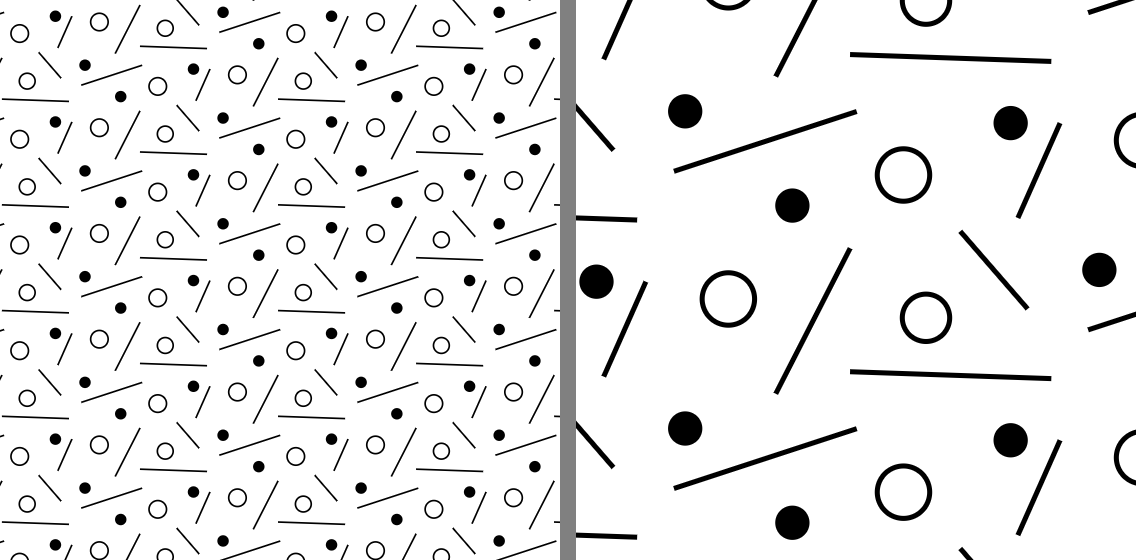
Left, the full canvas; right, a detail of the centre.
Reproduce this pattern procedurally as a Shadertoy shader.

```glsl
// Black dots, open rings and slanted strokes on white, in a half-drop repeat.

// Repeat size and stroke thickness, as fractions of the canvas height
const vec2 TILE = vec2(0.49306, 0.1888);
const float HALF_STROKE = 0.0015;
const vec3 PAPER = vec3(1.0);
const vec3 INK = vec3(0.0);

// Offset from the nearest repeat of a centre
vec2 wrapFrom(vec2 p, vec2 center) {
    vec2 q = p - center;
    return q - TILE * round(q / TILE);
}

float dotDist(vec2 p, vec2 center, float radius) {
    return length(wrapFrom(p, center)) - radius;
}

float ringDist(vec2 p, vec2 center, float radius) {
    return abs(dotDist(p, center, radius)) - HALF_STROKE;
}

// Square-ended stroke from a to b
float strokeDist(vec2 p, vec2 a, vec2 b) {
    vec2 q = wrapFrom(p, 0.5 * (a + b));
    vec2 dir = normalize(b - a);
    vec2 local = vec2(dot(q, dir), dot(q, vec2(-dir.y, dir.x)));
    vec2 e = abs(local) - vec2(0.5 * distance(a, b), HALF_STROKE);
    return length(max(e, 0.0)) + min(max(e.x, e.y), 0.0);
}

float ringsDist(vec2 p) {
    float d = ringDist(p, vec2(0.0352, 0.0599), 0.0156);
    d = min(d, ringDist(p, vec2(0.1775, 0.0393), 0.0156));
    return min(d, ringDist(p, vec2(0.0486, 0.1449), 0.0141));
}

float dotsDist(vec2 p, float radius) {
    float d = dotDist(p, vec2(0.0990, 0.0290), radius);
    d = min(d, dotDist(p, vec2(0.1518, 0.1164), radius));
    return min(d, dotDist(p, vec2(0.2156, 0.1725), radius));
}

float strokesDist(vec2 p) {
    float d = strokeDist(p, vec2(0.1284, 0.0290), vec2(0.1033, 0.0855));
    d = min(d, strokeDist(p, vec2(0.2500, 0.0091), vec2(0.2057, 0.0957)));
    d = min(d, strokeDist(p, vec2(0.0690, 0.0934), vec2(0.1091, 0.1396)));
    d = min(d, strokeDist(p, vec2(0.0034, 0.1770), vec2(0.1232, 0.1811)));
    return min(d, strokeDist(p, vec2(0.1451, 0.1521), vec2(0.2539, 0.1165)));
}

void mainImage(out vec4 fragColor, in vec2 fragCoord) {
    float pixel = 1.0 / iResolution.y;

    // Measure down from the top left corner
    vec2 p = vec2(fragCoord.x, iResolution.y - fragCoord.y) * pixel;

    // Two copies per tile, the second shifted by half a tile both ways
    float d = 1.0;
    for (int i = 0; i < 2; i++) {
        vec2 q = p - 0.5 * TILE * float(i);
        d = min(d, min(ringsDist(q), min(dotsDist(q, 0.0102), strokesDist(q))));
    }

    float coverage = clamp(0.5 - d / pixel, 0.0, 1.0);
    fragColor = vec4(mix(PAPER, INK, coverage), 1.0);
}
```
